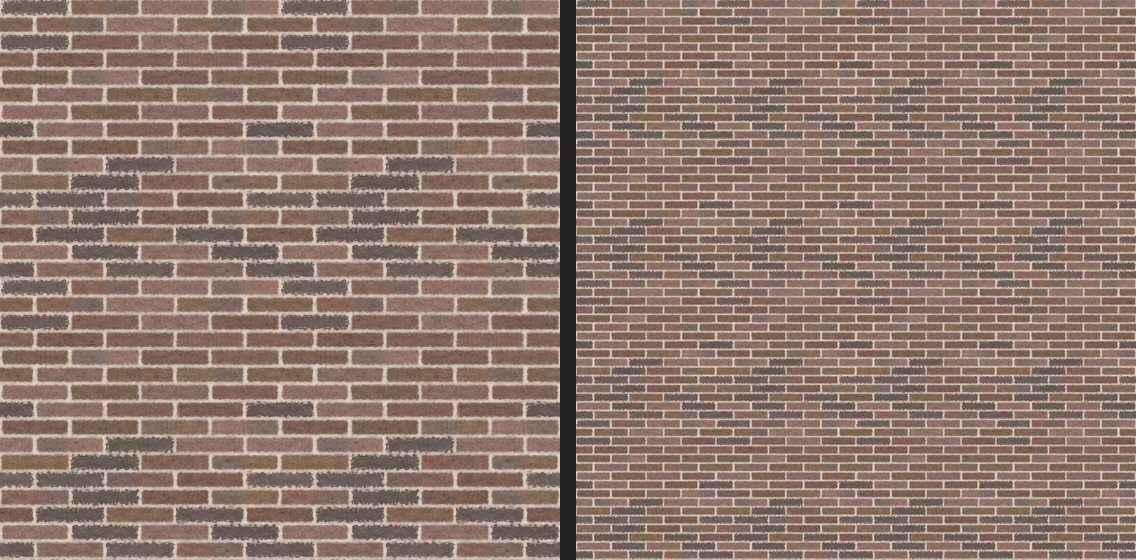
Left: one tile. Right: repeated 2 by 2.
This texture is drawn by a three.js fragment shader. Its source:

```glsl
varying vec2 vUv;

const vec2 TILES = vec2(2.0);              // identical panels across and up
const vec2 PANEL_BRICKS = vec2(4.0, 16.0); // bricks in one panel
const float COURSE_OFFSET = 0.083;         // height of the lowest bed joint
const float BRICK_ASPECT = 4.0;
// Lengths below are in course heights
const float JOINT = 0.18;
const float CORNER = 0.13;
const float EDGE_SOFT = 0.075;
const float RAGGED_SMOOTH = 0.045;
const float RAGGED_ROUGH = 0.12;
const float MOTTLE = 0.09;
const float GRAIN = 0.10;

const vec3 GREY = vec3(0.415, 0.360, 0.340);
const vec3 ROSE = vec3(0.555, 0.435, 0.395);
const vec3 RED = vec3(0.500, 0.380, 0.335);
const vec3 BROWN = vec3(0.500, 0.395, 0.325);
const vec3 MORTAR_DARK = vec3(0.71, 0.64, 0.58);
const vec3 MORTAR_LIGHT = vec3(0.87, 0.81, 0.76);
const vec3 FLECK = vec3(0.80, 0.72, 0.67);

float hash(vec2 p) {
  return fract(sin(dot(p, vec2(127.1, 311.7))) * 43758.55);
}

vec2 gradient(vec2 cell, vec2 period) {
  float angle = 6.28319 * hash(mod(cell, period) + 17.0);
  return vec2(cos(angle), sin(angle));
}

// Gradient noise that wraps after one panel, about -1 to 1
float noise(vec2 panel, vec2 period) {
  vec2 p = panel * period;
  vec2 i = floor(p);
  vec2 f = p - i;
  vec2 u = f * f * f * (f * (f * 6.0 - 15.0) + 10.0);
  vec2 e = vec2(1.0, 0.0);
  float a = dot(gradient(i, period), f);
  float b = dot(gradient(i + e.xy, period), f - e.xy);
  float c = dot(gradient(i + e.yx, period), f - e.yx);
  float d = dot(gradient(i + e.xx, period), f - e.xx);
  return 1.5 * mix(mix(a, b, u.x), mix(c, d, u.x), u.y);
}

float roundedBox(vec2 p, vec2 halfSize, float radius) {
  vec2 q = abs(p) - halfSize + radius;
  return length(max(q, 0.0)) + min(max(q.x, q.y), 0.0) - radius;
}

vec3 clayColor(float pick) {
  vec3 clay = mix(GREY, ROSE, step(0.29, pick));
  clay = mix(clay, RED, step(0.51, pick));
  return mix(clay, BROWN, step(0.77, pick));
}

void main() {
  vec2 panel = vUv * TILES;

  // Running bond
  vec2 wall = panel * PANEL_BRICKS - vec2(0.0, COURSE_OFFSET);
  wall.x += 0.5 * (1.0 - mod(floor(wall.y), 2.0));
  vec2 id = mod(floor(wall), PANEL_BRICKS);
  vec2 local = (fract(wall) - 0.5) * vec2(BRICK_ASPECT, 1.0);

  float pick = hash(id + 3.0);
  float tone = hash(id + 41.0);
  float wear = hash(id + 73.0);
  float rough = 1.0 - step(0.29, pick);

  float patches = noise(panel, vec2(26.0, 52.0));
  float chips = noise(panel, vec2(72.0, 80.0));
  float grain = noise(panel, vec2(120.0, 144.0));

  // Brick outline with worn edges
  vec2 halfSize = 0.5 * (vec2(BRICK_ASPECT, 1.0) - JOINT);
  halfSize -= vec2(0.05, 0.015) * wear * wear;
  float dist = roundedBox(local, halfSize, CORNER * (0.6 + 0.8 * wear));
  float outline = dist + mix(RAGGED_SMOOTH, RAGGED_ROUGH, rough) * chips;
  float brickMask = 1.0 - smoothstep(-EDGE_SOFT, EDGE_SOFT, outline);

  // Fired clay, with some bricks half greyed
  vec3 clay = clayColor(pick);
  float side = hash(id + 97.0) < 0.5 ? -1.0 : 1.0;
  float scorched = step(0.76, tone) * (1.0 - rough);
  float scorch = smoothstep(-0.3, 0.5, local.x * side + 0.5 * patches);
  clay = mix(clay, GREY * 1.08, 0.75 * scorched * scorch);
  clay *= 0.95 + 0.12 * tone + MOTTLE * patches + GRAIN * grain;

  // Dark pits inside and pale flecks along rough edges
  float pits = smoothstep(0.45, 0.85, chips) * smoothstep(0.06, 0.2, -dist);
  clay *= 1.0 - 0.2 * pits * (1.0 - rough);
  float rim = smoothstep(-0.22, -0.04, dist);
  float flecks = rim * smoothstep(0.2, 0.65, grain);
  clay = mix(clay, FLECK, flecks * mix(0.15, 0.65, rough));

  // Mortar, brighter beside worn bricks and in upright joints
  float upright = smoothstep(-0.05, 0.05, abs(local.x) - halfSize.x);
  float bright = 0.4 + 0.3 * wear + 0.25 * upright + 0.35 * patches;
  vec3 mortar = mix(MORTAR_DARK, MORTAR_LIGHT, clamp(bright, 0.0, 1.0));
  mortar *= 1.0 + 0.06 * grain;

  gl_FragColor = vec4(mix(mortar, clay, brickMask), 1.0);
}
```
